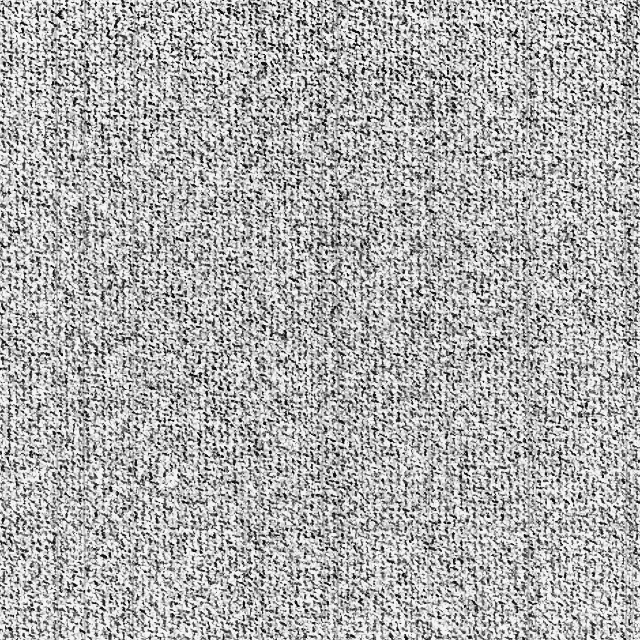
Reproduce this texture procedurally as a WebGL 2 fragment shader.

```glsl
#version 300 es
precision highp float;

uniform vec2 u_resolution;
out vec4 fragColor;

float hash(vec2 p) {
  vec3 q = fract(p.xyx * vec3(0.1031, 0.1030, 0.0973));
  q += dot(q, q.yzx + 33.33);
  return fract((q.x + q.y) * q.z);
}

float noise(vec2 p) {
  vec2 i = floor(p), f = fract(p);
  f = f * f * (3.0 - 2.0 * f);
  return mix(mix(hash(i), hash(i + vec2(1, 0)), f.x),
             mix(hash(i + vec2(0, 1)), hash(i + vec2(1, 1)), f.x), f.y);
}

float segmentDistance(vec2 p, vec2 halfAxis) {
  float t = clamp(dot(p, halfAxis) / dot(halfAxis, halfAxis), -1.0, 1.0);
  return length(p - halfAxis * t);
}

// Shadowed gaps between threads: slanted and upright strokes alternate.
float weaveGaps(vec2 p, float roughness) {
  vec2 cell = floor(p);
  float shade = 0.0;
  for (int y = -1; y <= 1; y++) {
    for (int x = -1; x <= 1; x++) {
      vec2 id = cell + vec2(x, y);
      vec2 jitter = vec2(hash(id + 11.3), hash(id + 47.9)) - 0.5;
      float upright = mod(id.x + id.y, 2.0);
      float angle = mix(-0.5, -1.4, upright) + 0.5 * (hash(id + 83.1) - 0.5);
      vec2 halfAxis = vec2(cos(angle), sin(angle)) * mix(0.3, 0.48, hash(id + 5.7));
      float d = segmentDistance(p - id - 0.5 - jitter * 0.2, halfAxis) + roughness;
      float strength = mix(0.65, 1.1, hash(id + 29.0));
      shade = max(shade, strength * smoothstep(0.29, -0.02, d));
    }
  }
  return shade;
}

// Thin dark seam beside a thread, with a strength that fades along its length.
float seam(float across, float along, float seed) {
  float id = floor(across + 0.5);
  float strength = smoothstep(0.72, 1.0, hash(vec2(id, seed)));
  float fade = 0.4 + 0.6 * noise(vec2(along * 0.3, id * 7.0 + seed));
  return strength * fade * smoothstep(0.28, 0.02, abs(across - id));
}

void main() {
  vec2 uv = gl_FragCoord.xy / u_resolution;

  // Slightly uneven thread spacing
  vec2 p = uv * vec2(91.0, 95.0);
  p += 0.5 * (vec2(noise(uv * vec2(24, 3)), noise(uv * vec2(3, 24) + 60.0)) - 0.5);
  p += 0.18 * (vec2(noise(p * 0.9 + 13.0), noise(p * 0.9 + 71.0)) - 0.5);

  // Fibre grain, stretched along the slant of the yarn
  vec2 slant = vec2(uv.x * 0.85 - uv.y * 0.5, uv.x * 0.5 + uv.y * 0.85);
  float fine = noise(uv * 470.0) - 0.5;
  float fibre = noise(slant * vec2(190, 330) + 37.0) - 0.5;

  // Broad change in wear: strong at the top, softer at the centre
  float wear = 0.95 + 0.16 * smoothstep(0.7, 1.0, uv.y);
  float edgeLight = 0.05 * smoothstep(0.2, 0.65, length(uv - 0.5));

  float gaps = weaveGaps(p, 0.26 * fine + 0.2 * fibre);
  float seams = seam(p.x, p.y, 3.0) + 0.4 * seam(p.y, p.x, 19.0);

  float tone = 0.86 + edgeLight;
  tone -= wear * (0.72 * gaps + 0.3 * seams * (1.0 - 0.5 * gaps));
  tone += 0.3 * fine + 0.24 * fibre;
  fragColor = vec4(vec3(clamp(tone, 0.05, 0.96)), 1.0);
}
```
